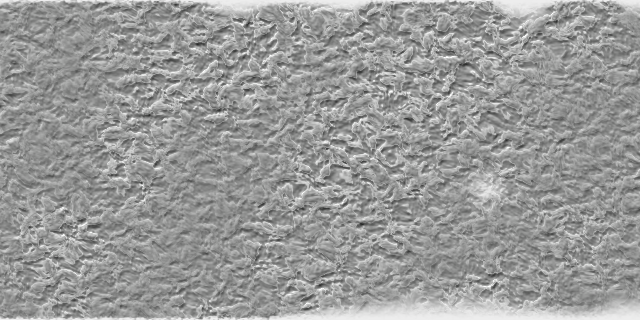
Give the GLSL for this texture, as a Shadertoy shader.

```glsl
float hash(vec2 p) {
    return fract(sin(dot(p, vec2(127.1, 311.7))) * 43758.5);
}

float valueNoise(vec2 p) {
    vec2 cell = floor(p);
    vec2 f = fract(p);
    f = f * f * (3.0 - 2.0 * f);
    float low = mix(hash(cell), hash(cell + vec2(1.0, 0.0)), f.x);
    float high = mix(hash(cell + vec2(0.0, 1.0)), hash(cell + vec2(1.0, 1.0)), f.x);
    return mix(low, high, f.y);
}

float fbm(vec2 p, int octaves, float gain) {
    float sum = 0.0;
    float total = 0.0;
    float amplitude = 1.0;
    for (int i = 0; i < octaves; i++) {
        sum += amplitude * valueNoise(p);
        total += amplitude;
        amplitude *= gain;
        p = mat2(1.6, 1.2, -1.2, 1.6) * p + 17.3;
    }
    return sum / total;
}

// Rough crust, slightly stretched sideways
float crustHeight(vec2 p, float scale) {
    vec2 warp = vec2(valueNoise(p * scale * 0.5), valueNoise(p * scale * 0.5 + 41.0));
    return fbm(p * scale * vec2(0.85, 1.1) + warp, 3, 0.6);
}

// Slope towards the light: bright upper faces, dark undersides
float relief(vec2 p, float scale, vec2 lightStep) {
    return crustHeight(p, scale) - crustHeight(p + lightStep, scale);
}

// Thin winding flakes along one level of the height
float flakes(float height, float width) {
    return 1.0 - smoothstep(0.0, width, abs(height - 0.52));
}

// Uneven pale haze creeping in from the top and bottom
float edgeHaze(vec2 p, float grain) {
    float side = step(0.5, p.y);
    float edgeDistance = min(p.y, 1.0 - p.y);
    float swell = smoothstep(0.4, 0.88, valueNoise(vec2(p.x * 5.5, 7.0 + side * 20.0)));
    float depth = 0.012 + 0.09 * swell;
    return 1.0 - smoothstep(0.0, depth, edgeDistance + 0.012 * (grain - 0.5));
}

float hazeSpot(vec2 p, vec2 center, float radius, float grain) {
    vec2 offset = (p - center) * vec2(0.8, 1.0);
    float falloff = exp(-dot(offset, offset) / (radius * radius));
    return falloff * (0.45 + 0.5 * grain);
}

void mainImage(out vec4 fragColor, in vec2 fragCoord) {
    vec2 p = fragCoord / iResolution.y;
    const float crustScale = 42.0;
    const vec2 lightStep = vec2(-0.003, 0.0075);
    const vec3 stoneGrey = vec3(0.546, 0.549, 0.546);
    const vec3 hazeWhite = vec3(0.93);

    // Coarse patches alternate with smoother ground
    float patches = smoothstep(0.25, 0.72, fbm(p * vec2(5.0, 4.0) + 3.0, 3, 0.5));
    float height = crustHeight(p, crustScale);
    float grain = valueNoise(p * vec2(130.0, 190.0));

    // Stone shading
    float shade = relief(p, crustScale, lightStep) * mix(0.55, 0.85, patches);
    shade += 0.25 * flakes(height, 0.1) * mix(0.25, 0.85, patches);
    shade += 0.09 * (grain - 0.5);
    vec3 color = stoneGrey + shade;

    // Pale haze
    float haze = edgeHaze(p, grain);
    haze = max(haze, hazeSpot(p, vec2(1.525, 0.41), 0.042, grain));
    color = mix(color, hazeWhite, haze);

    fragColor = vec4(clamp(color, 0.0, 1.0), 1.0);
}
```
